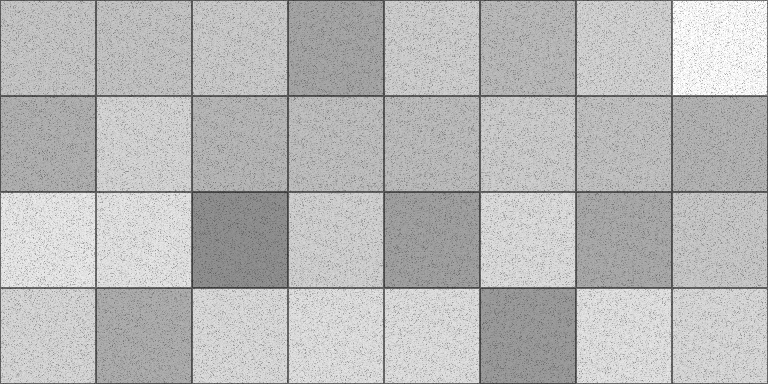
Reproduce this pattern procedurally as a WebGL 1 fragment shader.

```glsl
precision highp float;
// Grid of square granite tiles in mixed greys, with fine dark speckles and hairline black joints.

uniform vec2 u_resolution;

const vec2 TILE_COUNT = vec2(8.0, 4.0);
const float JOINT_HALF_WIDTH = 0.0055;  // in tile widths
const float SPECKLES_PER_TILE = 84.0;
const float SPECKLE_DEPTH = 0.36;
const float GRAIN_DEPTH = 0.07;

vec2 hash2(vec2 p) {
  vec2 q = vec2(dot(p, vec2(127.1, 311.7)), dot(p, vec2(269.5, 183.3)));
  return fract(sin(q) * 43758.55);
}

// Cubic permutation: every tile receives a different rank from 0 to 1.
float tileRank(vec2 tile, vec2 count) {
  float total = count.x * count.y;
  float k = tile.x + count.x * tile.y;
  return mod(((2.0 * k + 12.0) * k + 1.0) * k + 22.0, total) / (total - 1.0);
}

// Mostly light greys, with a darker tail and one near-white tile.
float tileShade(float rank) {
  return 0.56 + 0.335 * pow(rank, 0.58) + 0.09 * pow(rank, 60.0);
}

// Cellular noise: one dot of random size and strength in each cell.
float speckles(vec2 p, float blur) {
  vec2 cell = floor(p);
  float dark = 0.0;
  for (int j = -1; j <= 1; j++) {
    for (int i = -1; i <= 1; i++) {
      vec2 id = cell + vec2(float(i), float(j));
      vec2 center = id + hash2(id);
      vec2 traits = hash2(id + 37.0);
      float radius = mix(0.28, 0.5, traits.x);
      float dotMask = 1.0 - smoothstep(radius - blur, radius + blur, length(p - center));
      dark = max(dark, dotMask * traits.y * traits.y * traits.y);
    }
  }
  return dark;
}

// Coverage of the joint along the tile borders.
float jointMask(vec2 local, float halfWidth, float pixel) {
  vec2 toEdge = min(local, 1.0 - local);
  float edge = min(toEdge.x, toEdge.y);
  return clamp(0.5 + (halfWidth - edge) / pixel, 0.0, 1.0);
}

void main() {
  vec2 p = gl_FragCoord.xy / u_resolution * TILE_COUNT;
  vec2 tile = floor(p);
  float pixel = TILE_COUNT.y / u_resolution.y;

  // Stone: base shade, fine grain, then dark speckles
  float shade = tileShade(tileRank(tile, TILE_COUNT));
  float grain = hash2(floor(p * SPECKLES_PER_TILE * 1.5) + 11.0).x - 0.5;
  float blur = clamp(0.5 * pixel * SPECKLES_PER_TILE, 0.05, 0.27);
  shade *= 1.0 + GRAIN_DEPTH * grain;
  shade *= 1.0 - SPECKLE_DEPTH * speckles(p * SPECKLES_PER_TILE, blur);

  // Joints
  shade *= 1.0 - jointMask(fract(p), JOINT_HALF_WIDTH, pixel);
  gl_FragColor = vec4(vec3(shade), 1.0);
}
```
